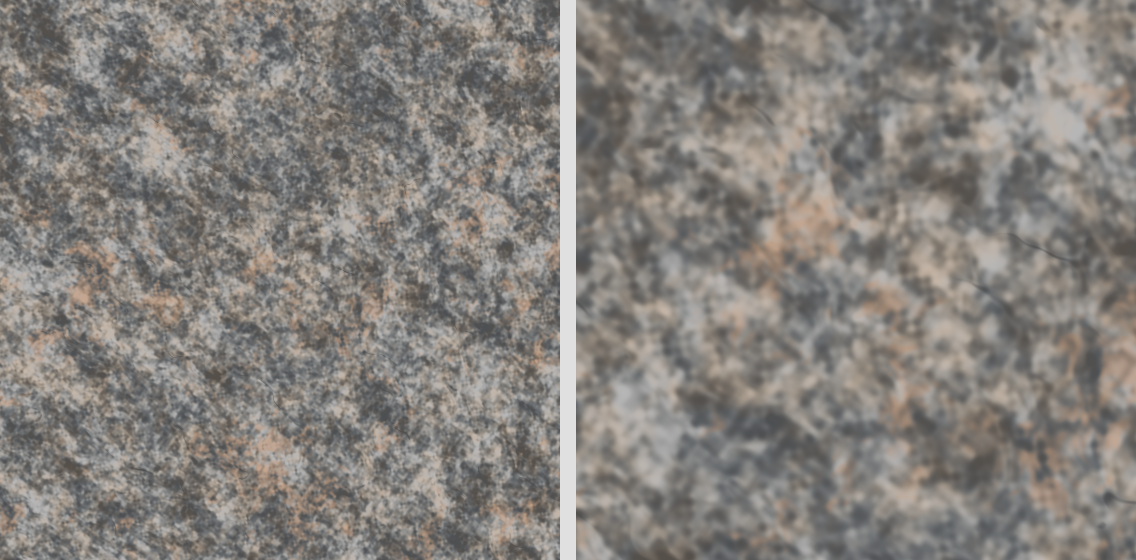
Left: the whole. Right: its middle third, enlarged.
Write a Shadertoy shader that draws this texture.

```glsl
// Weathered granite face: grey mineral flakes, pale feldspar, rust stains and small ledges.

const vec3 SHADOW_GREY = vec3(0.315, 0.312, 0.310);
const vec3 SLATE_GREY  = vec3(0.442, 0.438, 0.432);
const vec3 STONE_GREY  = vec3(0.558, 0.546, 0.527);
const vec3 PALE_GREY   = vec3(0.735, 0.712, 0.692);
const vec3 WARM_SHIFT  = vec3(0.022, 0.000, -0.022);
const vec3 RUST        = vec3(0.630, 0.480, 0.375);

float hash(vec2 cell) {
    uvec2 q = uvec2(ivec2(cell)) * uvec2(1597334673u, 3812015801u);
    uint n = (q.x ^ q.y) * 1597334673u;
    n = (n ^ (n >> 15)) * 2246822519u;
    return float((n ^ (n >> 13)) >> 8) / 16777216.0;
}

float valueNoise(vec2 p) {
    vec2 cell = floor(p);
    vec2 f = fract(p);
    f = f * f * (3.0 - 2.0 * f);
    float low = mix(hash(cell), hash(cell + vec2(1, 0)), f.x);
    float high = mix(hash(cell + vec2(0, 1)), hash(cell + vec2(1, 1)), f.x);
    return mix(low, high, f.y);
}

// Layered noise, centred on zero with a spread near one.
float fbm(vec2 p, int octaves, float gain) {
    mat2 turn = mat2(0.8, 0.6, -0.6, 0.8);
    float sum = 0.0, power = 0.0, weight = 1.0;
    for (int i = 0; i < octaves; i++) {
        sum += weight * (valueNoise(p) - 0.5);
        power += weight * weight;
        weight *= gain;
        p = turn * p * 2.03 + 17.3;
    }
    return sum / (0.21 * sqrt(power));
}

// Lengthens features along the given angle.
vec2 alongGrain(vec2 p, float angle, float stretch) {
    vec2 dir = vec2(cos(angle), sin(angle));
    return vec2(dot(p, dir) / stretch, dot(p, vec2(-dir.y, dir.x)));
}

// Bends straight noise into ragged outlines.
vec2 warp(vec2 p, float scale, float amount) {
    return p + amount * vec2(fbm(p * scale + 3.7, 3, 0.6),
                             fbm(p * scale + 41.2, 3, 0.6));
}

float surfaceHeight(vec2 p) {
    return fbm(alongGrain(p, -0.65, 1.5) * 17.0 + 60.0, 4, 0.55);
}

// Flakes slant on one side and hang steeply on the other.
float flakes(vec2 p, float steepness) {
    float slanted = fbm(alongGrain(p, -0.70, 1.7) * 25.0 + 8.0, 4, 0.84);
    float steep = fbm(alongGrain(p, -1.35, 1.6) * 24.0 + 90.0, 4, 0.84);
    return mix(slanted, steep, steepness);
}

vec3 stoneRamp(float tone) {
    vec3 color = mix(SHADOW_GREY, SLATE_GREY, clamp(tone / 0.36, 0.0, 1.0));
    color = mix(color, STONE_GREY, clamp((tone - 0.36) / 0.26, 0.0, 1.0));
    return mix(color, PALE_GREY, clamp((tone - 0.62) / 0.38, 0.0, 1.0));
}

void mainImage(out vec4 fragColor, in vec2 fragCoord) {
    vec2 uv = fragCoord / iResolution.y;
    vec2 p = warp(uv, 18.0, 0.004);

    // Mineral layers from broad patches to fine grain
    float broad = fbm(uv * 6.0 + 23.0, 3, 0.7);
    float steepness = smoothstep(0.35, 0.65, uv.x + 0.10 * broad);
    float mineral = flakes(p, steepness);
    float grain = fbm(uv * 100.0 + 11.0, 2, 1.0);

    // Relief lit from above, with dark undercuts
    vec2 toLight = vec2(0.003, 0.006);
    float slope = surfaceHeight(p) - surfaceHeight(p + toLight);
    float relief = clamp(slope * 1.5, -1.6, 1.3);
    float ledge = abs(fbm(alongGrain(p, -0.55, 1.8) * 9.0 + 70.0, 4, 0.55));
    float crevice = (1.0 - smoothstep(0.0, 0.14, ledge)) * smoothstep(0.1, 1.0, -slope * 2.0);

    float z = 0.62 * mineral + 0.17 * broad + 0.46 * grain + 0.38 * relief + 0.03;
    float tone = smoothstep(-2.25, 2.25, z - 0.8 * crevice);
    vec3 color = stoneRamp(tone);

    // Warm feldspar against cool grey, strongest on pale flakes
    float warmth = 0.6 * fbm(p * 18.0 + 31.0, 4, 0.8) + 0.45 * fbm(uv * 60.0 + 52.0, 2, 0.9);
    color += WARM_SHIFT * clamp(warmth, -0.9, 1.6) * mix(0.6, 1.0, tone);

    // Scattered rust stains
    float stain = 0.85 * fbm(p * 13.0 + 77.0, 5, 0.8) + 0.3 * broad;
    float rust = smoothstep(0.7, 2.1, stain) * smoothstep(0.1, 0.55, tone);
    color = mix(color, RUST * mix(0.75, 1.25, tone), 0.5 * rust);

    fragColor = vec4(color, 1.0);
}
```
